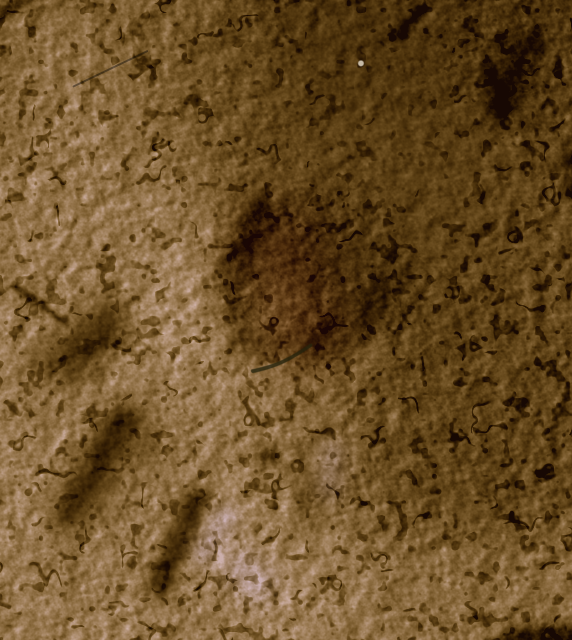
Write a WebGL 2 fragment shader that draws this texture.

```glsl
#version 300 es
precision highp float;
// Paw-shaped hollows pressed into rough, cracked wet clay under side light.

uniform vec2 u_resolution;
out vec4 outColor;

const float LIT_TONE = 0.575;       // clay on the bright left side
const float DIM_TONE = 0.365;       // clay on the shaded right side
const float GRAIN_SCALE = 48.0;
const float RELIEF_GAIN = 0.52;
const float PORE_DEPTH = 0.20;
const float CRACK_SCALE = 15.0;
const float CRACK_DEPTH = 0.24;
const vec2 LIGHT_STEP = vec2(0.0032, -0.0016);
const vec3 DARK_CLAY = vec3(0.14, 0.07, 0.01);
const vec3 CLAY_SLOPE = vec3(1.0, 0.76, 0.0);
const vec3 CLAY_CURVE = vec3(0.0, 0.26, 1.46);
const vec3 PAD_TINT = vec3(0.018, -0.012, 0.006);
const vec3 WET_TINT = vec3(-0.01, 0.0, 0.055);
const vec3 TWIG_COLOR = vec3(0.15, 0.14, 0.05);
const vec3 SPECK_COLOR = vec3(0.78, 0.73, 0.65);

float hash(vec2 p) {
  vec3 q = fract(vec3(p.xyx) * 0.1031);
  q += dot(q, q.yzx + 33.33);
  return fract((q.x + q.y) * q.z);
}

float noise(vec2 p) {
  vec2 i = floor(p), f = fract(p);
  f = f * f * (3.0 - 2.0 * f);
  return mix(mix(hash(i), hash(i + vec2(1, 0)), f.x),
             mix(hash(i + vec2(0, 1)), hash(i + vec2(1, 1)), f.x), f.y);
}

float fbm(vec2 p) {
  float sum = 0.0, amp = 0.5;
  for (int i = 0; i < 4; i++) {
    sum += amp * noise(p);
    p = mat2(1.6, 1.2, -1.2, 1.6) * p + 17.3;
    amp *= 0.55;
  }
  return sum;
}

float segment(vec2 p, vec2 a, vec2 b) {
  vec2 ab = b - a;
  return length(p - a - ab * clamp(dot(p - a, ab) / dot(ab, ab), 0.0, 1.0));
}

// Soft elongated spot between two points
float blob(vec2 p, float ax, float ay, float bx, float by, float radius) {
  float d = segment(p, vec2(ax, ay), vec2(bx, by)) / radius;
  return exp(-d * d);
}

// Short ragged cracks scattered one per cell
float cracks(vec2 p) {
  vec2 q = p * CRACK_SCALE + 0.45 * (vec2(noise(p * 70.0), noise(p * 70.0 + 41.0)) - 0.5);
  float dark = 0.0;
  for (int k = 0; k < 9; k++) {
    vec2 cell = floor(q) + vec2(k % 3 - 1, k / 3 - 1);
    vec2 mid = cell + vec2(hash(cell), hash(cell + 7.7));
    float angle = 6.283 * hash(cell + 3.1), size = hash(cell + 9.4);
    vec2 reach = vec2(cos(angle), sin(angle)) * mix(0.04, 0.34, size * size);
    float d = segment(q, mid - reach, mid + reach);
    dark = max(dark, smoothstep(0.085, 0.02, d) * step(0.35, hash(cell + 5.9)));
  }
  return dark;
}

// Broad light over the slab: bright left and foot, dim upper right
float baseTone(vec2 p) {
  float border = mix(0.56, 0.36, smoothstep(0.4, 0.8, p.y));
  float tone = mix(LIT_TONE, DIM_TONE, smoothstep(border - 0.22, border + 0.14, p.x));
  tone += 0.15 * smoothstep(0.27, 0.08, p.y) * smoothstep(0.3, 0.6, p.x);
  return tone - 0.07 * smoothstep(0.65, 1.0, p.y);
}

float padShade(vec2 p) {
  return 0.25 * blob(p, 0.406, 0.672, 0.382, 0.61, 0.028)
       + 0.18 * blob(p, 0.364, 0.58, 0.375, 0.475, 0.031)
       + 0.11 * blob(p, 0.40, 0.458, 0.49, 0.455, 0.025)
       + 0.14 * blob(p, 0.51, 0.475, 0.59, 0.525, 0.032)
       + 0.09 * blob(p, 0.51, 0.62, 0.57, 0.57, 0.075);
}

float toeShade(vec2 p) {
  return 0.23 * blob(p, 0.09, 0.435, 0.165, 0.50, 0.034)
       + 0.14 * blob(p, 0.135, 0.425, 0.165, 0.48, 0.023)
       + 0.33 * blob(p, 0.192, 0.345, 0.108, 0.20, 0.027)
       + 0.10 * blob(p, 0.225, 0.31, 0.17, 0.21, 0.045)
       + 0.37 * blob(p, 0.306, 0.215, 0.25, 0.085, 0.020)
       + 0.09 * blob(p, 0.47, 0.26, 0.48, 0.195, 0.03);
}

// Hollows and large gashes toward the borders
float edgeShade(vec2 p) {
  return 0.19 * blob(p, 0.825, 0.93, 0.79, 0.84, 0.032)
       + 0.18 * blob(p, 0.785, 0.825, 0.77, 0.89, 0.012)
       + 0.25 * blob(p, 0.90, 0.75, 0.90, 0.70, 0.015)
       + 0.36 * blob(p, 0.80, 0.0, 0.90, 0.01, 0.02)
       + 0.28 * blob(p, 0.0, 0.985, 0.03, 1.0, 0.014)
       + 0.20 * blob(p, 0.41, 0.29, 0.427, 0.285, 0.014)
       + 0.16 * blob(p, 0.62, 0.94, 0.65, 0.975, 0.011)
       + 0.30 * blob(p, 0.02, 0.555, 0.10, 0.50, 0.007);
}

void main() {
  vec2 p = gl_FragCoord.xy / u_resolution.y;
  vec2 ragged = p + 0.014 * (vec2(fbm(p * 35.0), fbm(p * 35.0 + 60.0)) - 0.5);
  float pad = blob(p, 0.44, 0.60, 0.47, 0.50, 0.078);
  float toes = toeShade(ragged);
  float wet = blob(p, 0.35, 0.19, 0.32, 0.14, 0.024) + blob(p, 0.38, 0.11, 0.40, 0.09, 0.034)
            + 0.8 * blob(p, 0.52, 0.29, 0.515, 0.24, 0.024);

  // Grain lit from the left, calmer in the upper middle and inside shadows
  float calm = 0.4 * blob(p, 0.55, 0.90, 0.65, 0.75, 0.14) + min(toes * 1.5, 0.45);
  float grain = fbm((p + LIGHT_STEP) * GRAIN_SCALE) - fbm((p - LIGHT_STEP) * GRAIN_SCALE);
  float pores = smoothstep(0.36, 0.22, 0.6 * noise(ragged * 62.0) + 0.4 * noise(p * 125.0));
  float tone = baseTone(p) + 0.09 * (fbm(p * 9.0) - 0.46);
  tone += (1.0 - calm) * (RELIEF_GAIN * grain - PORE_DEPTH * pores);
  tone += 0.07 * (noise(p * 230.0) - 0.5);
  tone -= CRACK_DEPTH * cracks(p) * (1.0 - calm);

  // Pressed hollows and raised, shining clay
  tone -= padShade(ragged) + toes + edgeShade(ragged) + 0.12 * pad;
  tone += 0.07 * blob(p, 0.28, 0.49, 0.27, 0.57, 0.055) + 0.10 * wet;
  tone = clamp(tone, 0.09, 0.80);

  float x = tone - DARK_CLAY.r;
  vec3 color = DARK_CLAY + CLAY_SLOPE * x + CLAY_CURVE * x * x;
  color += PAD_TINT * pad + WET_TINT * wet;

  // Twig, hairline scratch and pale speck
  vec2 bend = vec2(0.0, 0.006 * sin((p.x - 0.395) * 35.0));
  float twig = segment(p + bend, vec2(0.395, 0.42), vec2(0.485, 0.46));
  color = mix(color, TWIG_COLOR, 0.8 * smoothstep(0.0042, 0.0015, twig));
  color *= 1.0 - 0.4 * smoothstep(0.0025, 0.0005, segment(p, vec2(0.115, 0.865), vec2(0.23, 0.92)));
  color = mix(color, SPECK_COLOR, smoothstep(0.006, 0.003, length(p - vec2(0.564, 0.901))));
  outColor = vec4(clamp(color, 0.0, 1.0), 1.0);
}
```
